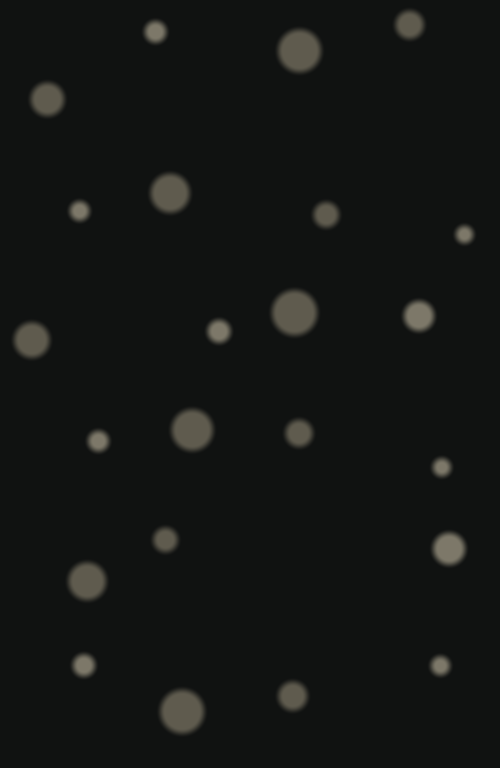
Reproduce this pattern procedurally as a WebGL 1 fragment shader.

```glsl
precision highp float;
// Soft, sparse discs in two warm greys scattered over a near-black ground.

uniform vec2 u_resolution;

#define GRID vec2(4.0, 6.0)               // cells across and up, one disc each
#define RADIUS_MIN 0.0105                 // in canvas heights
#define RADIUS_MAX 0.0305
#define SIZE_BIAS 1.5                     // above 1 favours small discs
#define SOFTNESS 0.0062                   // half width of the blurred rim
#define MARGIN 0.014                      // free space kept inside a cell
#define EMPTY_SHARE 0.04                  // share of cells without a disc
#define BRIGHT_MAX_RANK 0.65              // larger discs are always dim
#define BRIGHT_SHARE 0.55                 // share of bright ones among the rest
#define GROUND vec3(0.063, 0.070, 0.067)
#define DIM_GREY vec3(0.372, 0.357, 0.306)
#define BRIGHT_GREY vec3(0.490, 0.472, 0.412)

// Two random values in 0..1 from a cell coordinate.
vec2 hash22(vec2 p) {
    vec3 q = fract(p.xyx * vec3(0.1031, 0.1030, 0.0973));
    q += dot(q, q.yzx + 33.33);
    return fract((q.xx + q.yz) * q.zy);
}

void main() {
    // Split the canvas into cells, measured in canvas heights.
    vec2 point = gl_FragCoord.xy / u_resolution.y;
    vec2 cellSize = vec2(u_resolution.x / u_resolution.y, 1.0) / GRID;
    vec2 cell = floor(point / cellSize);
    vec2 local = point - (cell + 0.5) * cellSize;

    // Golden-ratio steps spread sizes and tones evenly over the cells.
    float index = cell.x + GRID.x * cell.y;
    float rank = fract(0.3 + index * 0.618034);
    float tone = fract(0.2 + index * 0.754878);
    float radius = mix(RADIUS_MIN, RADIUS_MAX, pow(rank, SIZE_BIAS));

    // Shift the disc as far as its size allows without leaving the cell.
    vec2 room = max(cellSize * 0.5 - radius - MARGIN, 0.0);
    vec2 center = (hash22(cell + 17.0) * 2.0 - 1.0) * room;

    // Blurred disc coverage and its tone.
    float dist = length(local - center);
    float cover = 1.0 - smoothstep(radius - SOFTNESS, radius + SOFTNESS, dist);
    cover *= step(EMPTY_SHARE, rank);
    float bright = step(rank, BRIGHT_MAX_RANK) * step(tone, BRIGHT_SHARE);
    vec3 discColor = mix(DIM_GREY, BRIGHT_GREY, bright);

    gl_FragColor = vec4(mix(GROUND, discColor, cover), 1.0);
}
```
